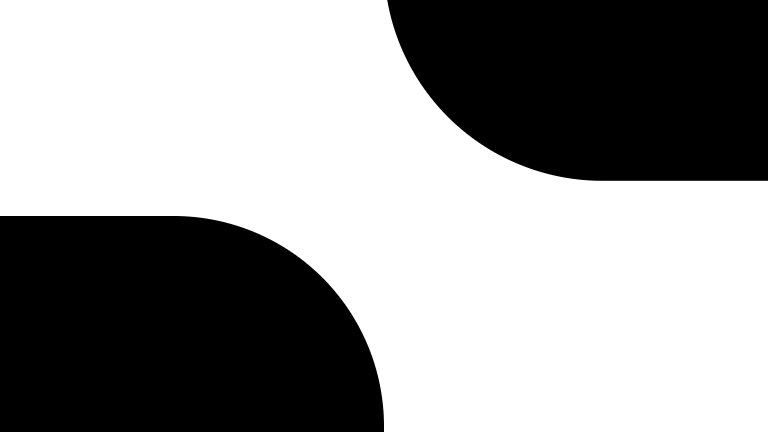
Reproduce this background procedurally as a Shadertoy shader.

```glsl
// Two black slabs on white, entering from the lower left and the upper right.
// Each is a quarter plane with one rounded corner, drawn from a signed
// distance in units of the canvas height.

#define PAPER vec3(1.0)
#define INK vec3(0.0)
#define MIDDLE_X 0.5        // inner side of both slabs, share of the width
#define LOWER_TOP 0.5       // top edge of the lower slab
#define LOWER_RADIUS 0.487
#define UPPER_BOTTOM 0.5815 // bottom edge of the upper slab
#define UPPER_RADIUS 0.505

// Signed distance to a quarter plane whose corner points along outward.
float roundedCorner(vec2 p, vec2 corner, vec2 outward, float radius) {
    vec2 q = (p - corner) * outward + radius;
    return length(max(q, 0.0)) + min(max(q.x, q.y), 0.0) - radius;
}

void mainImage(out vec4 fragColor, in vec2 fragCoord) {
    float pixel = 1.0 / iResolution.y;
    vec2 p = fragCoord * pixel;
    float middle = MIDDLE_X * iResolution.x * pixel;

    // Slabs
    float lower = roundedCorner(p, vec2(middle, LOWER_TOP), vec2(1.0), LOWER_RADIUS);
    float upper = roundedCorner(p, vec2(middle, UPPER_BOTTOM), vec2(-1.0), UPPER_RADIUS);

    // Edge smoothing over one pixel
    float coverage = clamp(0.5 - min(lower, upper) / pixel, 0.0, 1.0);
    fragColor = vec4(mix(PAPER, INK, coverage), 1.0);
}
```
